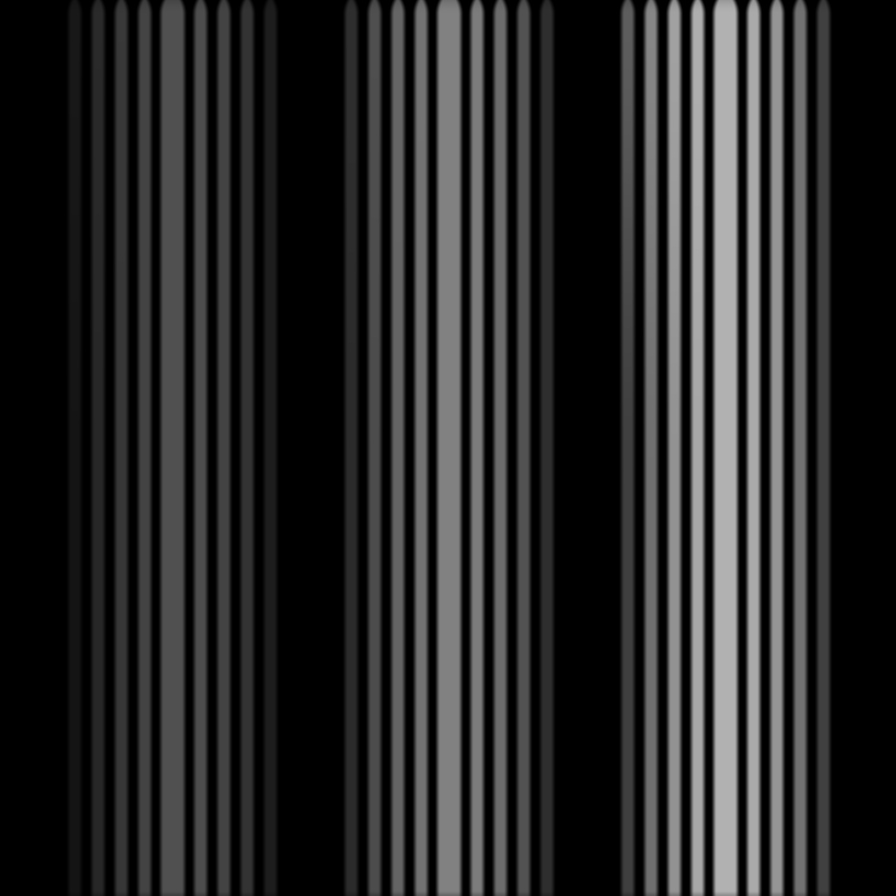
Write a WebGL 2 fragment shader that draws this pattern.

```glsl
#version 300 es
precision highp float;
// Three groups of soft vertical grey bars on black, brightening to the right.

#define GROUP_PITCH 0.3086
#define GROUP_CENTRE 0.5013
#define BAR_PITCH 0.0260
#define CENTRE_GAP 0.0052
#define CENTRE_HALF 0.0132
#define SIDE_HALF 0.0070
#define SOFTNESS 0.0034
#define SIDE_BARS 4.0
#define MID_LEVEL 0.505
#define LEVEL_STEP 0.19
#define CAP_HEIGHT 0.016

uniform vec2 u_resolution;
out vec4 fragColor;

// Brightness of a bar: signed index within its group, group -1..1, height y
float barLevel(float bar, float group, float y) {
    float level = MID_LEVEL + LEVEL_STEP * group;
    level *= 1.0 - 0.04 * bar * bar;

    // The left flank is dimmer, least so in the brightest group
    float left = max(-bar, 0.0);
    level *= 1.0 - min(left, 1.0) * mix(0.08, 0.02, step(0.5, group));
    level *= 1.0 - 0.06 * left * max(-group, 0.0);

    // Outer left bars catch extra light near the top
    float glow = smoothstep(0.45, 1.0, y) * left / SIDE_BARS;
    return level + glow * mix(0.015, 0.12, step(0.5, group));
}

void main() {
    vec2 uv = gl_FragCoord.xy / u_resolution;

    // Repeat the groups across
    float cell = (uv.x - GROUP_CENTRE) / GROUP_PITCH;
    float group = floor(cell + 0.5);
    float x = (cell - group) * GROUP_PITCH;

    // Nearest bar, mirrored about the wide one
    float index = max(floor((abs(x) - CENTRE_GAP) / BAR_PITCH + 0.5), 0.0);
    float isSide = step(0.5, index);
    float barX = isSide * (CENTRE_GAP + BAR_PITCH * index);
    float halfWidth = mix(CENTRE_HALF, SIDE_HALF, isSide);

    // Bars narrow into rounded caps at the top edge
    float cap = clamp((uv.y - 1.0 + CAP_HEIGHT) / CAP_HEIGHT, 0.0, 1.0);
    halfWidth -= 0.0038 * cap * cap;

    // Soft-edged coverage, limited to the visible groups and bars
    float edge = abs(abs(x) - barX) - halfWidth;
    float cover = 1.0 - smoothstep(-SOFTNESS, SOFTNESS, edge);
    cover *= step(index, SIDE_BARS) * step(abs(group), 1.0);

    // Slight fade at the top and bottom borders
    float fade = mix(0.8, 1.0, smoothstep(0.0, 0.006, uv.y)) * (1.0 - 0.15 * cap * cap);

    float grey = cover * fade * barLevel(index * sign(x), group, uv.y);
    fragColor = vec4(vec3(grey), 1.0);
}
```
